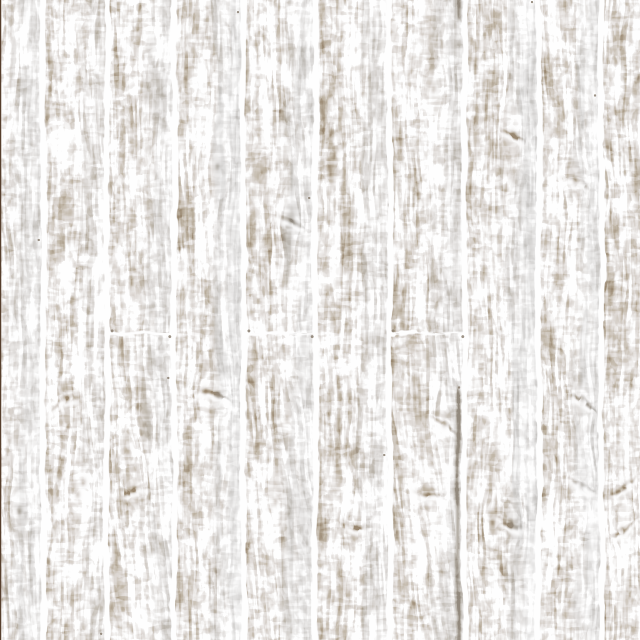
A WebGL 1 fragment shader for this texture:

```glsl
precision highp float;
uniform vec2 u_resolution;

const float TAU = 6.2831853;
const float JOINT_Y = 0.479;

vec2 hash2(vec2 p) {
  return fract(sin(vec2(dot(p, vec2(127.1, 311.7)), dot(p, vec2(269.5, 183.3)))) * 4375.85);
}

// Soft cellular noise, periodic in y after the given number of rows
float cells(vec2 p, float rows) {
  vec2 base = floor(p);
  float total = 0.0, weights = 0.0;
  for (int j = -1; j <= 1; j++) {
    for (int i = -1; i <= 1; i++) {
      vec2 cell = base + vec2(float(i), float(j));
      vec2 id = vec2(cell.x, mod(cell.y, rows));
      vec2 d = cell + hash2(id) - p;
      float w = exp(-7.0 * dot(d, d));
      total += w * hash2(id + 31.7).x;
      weights += w;
    }
  }
  return total / weights - 0.5;
}

// Slightly uneven, wavering gaps between nine boards
float seamX(float k, float y) {
  float id = mod(k + 9.0, 9.0);
  float sway = 0.0015 * sin(TAU * 2.0 * y + id * 2.4) + 0.0006 * sin(TAU * 7.0 * y + id * 4.1);
  float spacing = 0.056 + k / 9.0 + 0.009 * cos(TAU * (k + 1.3) / 9.0);
  return spacing + sway - (id == 8.0 ? 0.014 : 0.0) + (id == 0.0 ? 0.006 : 0.0);
}

float dotMask(vec2 d, float radius) {
  return 1.0 - smoothstep(radius * 0.5, radius * 1.3, length(d));
}

// Paint to bare wood
vec3 woodRamp(float wear) {
  vec3 c = mix(vec3(0.995), vec3(0.87, 0.85, 0.835), clamp(wear / 0.4, 0.0, 1.0));
  c = mix(c, vec3(0.75, 0.71, 0.65), clamp((wear - 0.4) / 0.35, 0.0, 1.0));
  return mix(c, vec3(0.60, 0.53, 0.44), clamp((wear - 0.75) / 0.35, 0.0, 1.0));
}

void main() {
  vec2 uv = gl_FragCoord.xy / u_resolution;

  // Board under this point
  float left = -1.0, right = 2.0, id = 0.0;
  for (int k = -1; k <= 9; k++) {
    float s = seamX(float(k), uv.y);
    if (uv.x >= s) {
      left = s;
      id = mod(float(k) + 9.0, 9.0);
    } else {
      right = min(right, s);
    }
  }
  float width = right - left;
  float fromLeft = uv.x - left, fromRight = right - uv.x;
  float t = fromLeft / width;
  vec2 boardHash = hash2(vec2(id, 7.0));
  float jointed = id < 6.0 ? mod(id, 2.0) : 0.0;

  // Grain bent by slow waves, sheared below the joint
  float grainX = fromLeft + id * 0.5;
  grainX += 0.003 * sin(TAU * 2.0 * uv.y + id * 1.9 + 30.0 * fromLeft);
  grainX += 0.0007 * sin(TAU * 9.0 * uv.y + id + 90.0 * fromLeft);
  grainX += jointed * 0.03 * uv.y / JOINT_Y * step(uv.y, JOINT_Y);

  // Knots and ragged curved cracks, mostly in the lower half
  float chips = cells(vec2(grainX * 120.0, uv.y * 80.0), 80.0);
  float stain = 0.0, halo = 0.0;
  for (int j = 0; j < 3; j++) {
    vec2 h = hash2(vec2(id, float(j) + 50.0));
    float centreY = j == 0 ? h.y : 0.14 + 0.26 * h.y;
    vec2 d = vec2((t - 0.25 - 0.5 * h.x) * width, fract(uv.y - centreY + 0.5) - 0.5);
    vec2 bend = d / vec2(0.018, 0.04);
    grainX -= 0.7 * d.x * exp(-dot(bend, bend));
    vec2 core = d / vec2(0.004, 0.006);
    stain += 0.45 * exp(-dot(core, core));
    float curve = d.y + 1.4 * (h.x - 0.5) * d.x + 26.0 * (h.y - 0.5) * d.x * d.x + 0.008 * chips;
    float reach = (1.0 - smoothstep(0.008, 0.03, abs(d.x))) * step(0.4, fract(h.x * 9.0 + h.y * 5.0));
    stain += (0.45 + 0.5 * chips) * reach * (1.0 - smoothstep(0.0, 0.006, abs(curve)));
    halo = max(halo, reach * exp(-pow((curve + 0.008) / 0.005, 2.0)));
  }

  // Layers of wear: fibres, streaks, blotches and cross scratches
  float fibre = cells(vec2(grainX * 240.0, uv.y * 20.0), 20.0);
  float streak = cells(vec2(grainX * 110.0, uv.y * 10.0), 10.0);
  float blotch = cells(vec2(grainX * 55.0, uv.y * 36.0), 36.0);
  float scratch = cells(vec2(grainX * 70.0, uv.y * 210.0), 210.0);
  float speck = cells(vec2(grainX * 230.0, uv.y * 110.0), 110.0);
  float wear = 0.2 + 0.65 * fibre + 0.45 * streak + 0.35 * blotch
             + 0.38 * scratch + 0.4 * chips + 0.35 * speck;
  wear += (0.1 + 0.2 * boardHash.x) * exp(-fromLeft / 0.012);

  // Smoother grey strip along the right side of each board
  float strip = smoothstep(0.5, 0.85, t + 0.3 * streak) * (0.4 + 0.6 * boardHash.y);
  wear = mix(wear, 0.24 + 0.55 * (wear - 0.2), strip);
  wear = max(wear, 0.0) * (1.0 - 0.9 * halo) + max(stain, 0.0);

  // Dark gap beside one seam
  if (id == 5.0) {
    float gap = smoothstep(0.0, 0.5, cos(TAU * (uv.y - 0.18)) + 0.6 * blotch);
    wear += 0.8 * gap * exp(-pow((fromRight - 0.010) / 0.004, 2.0));
  }

  // White paint over seams and butt joints
  float edge = min(fromLeft, fromRight) + 0.003 * blotch + 0.002 * chips;
  wear *= smoothstep(0.0035, 0.006, edge);
  float joint = abs(uv.y - JOINT_Y - 0.0015 * sin(90.0 * uv.x)) + 0.005 * chips;
  wear *= mix(1.0, smoothstep(0.001, 0.0045, joint), jointed);

  vec3 color = woodRamp(wear);
  float grey = dot(color, vec3(0.3, 0.59, 0.11));
  color = mix(color, vec3(grey), 0.75 * strip);

  // Nails at the joints and one stray nail per board
  float nail = jointed * dotMask(vec2(fromLeft - 0.007, uv.y - 0.483), 0.0025);
  nail = max(nail, jointed * dotMask(vec2(fromRight - 0.005, uv.y - 0.474), 0.0025));
  nail = max(nail, dotMask(vec2(fromRight - 0.009, uv.y - boardHash.y), 0.002));
  color = mix(color, vec3(0.52, 0.47, 0.41), 0.8 * nail);

  // Thin dark line on the left border
  color = mix(vec3(0.34, 0.25, 0.18), color, smoothstep(0.001, 0.003, uv.x));
  gl_FragColor = vec4(color, 1.0);
}
```
